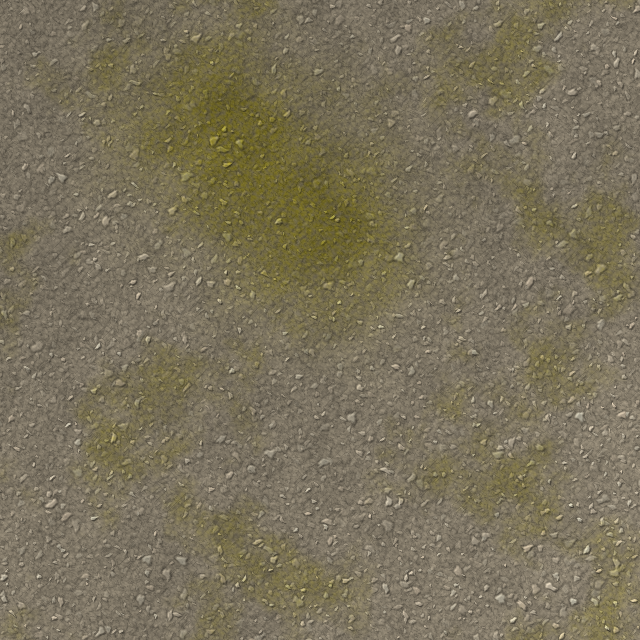
This texture is drawn by a Shadertoy shader. Its source:

```glsl
const vec3 GROUND = vec3(0.466, 0.434, 0.374);
const vec3 STONE_WARM = vec3(0.69, 0.63, 0.55);
const vec3 STONE_PALE = vec3(0.67, 0.66, 0.60);
const vec3 MOSS_TINT = vec3(0.87, 0.86, 0.34);
const vec2 MOSS_START = vec2(0.34, 0.80);
const vec2 MOSS_END = vec2(0.50, 0.64);
const float MOSS_WIDTH = 0.13;
const float STRAY_MOSS = 0.46;
const float LARGE_SCALE = 44.0;
const float SMALL_SCALE = 66.0;
const float LUMP_SCALE = 88.0;
const float LUMP_RELIEF = 0.22;
const float CREASE_SCALE = 190.0;
const float CREASE_DARKNESS = 0.15;
const float GRAIN_SCALE = 150.0;
const float GRAIN_CONTRAST = 0.17;
const float RELIEF = 0.36;
const float RIM_DARKNESS = 0.27;
const vec2 TO_LIGHT = vec2(-0.0019, 0.0024);

vec3 hash3(vec2 p) {
    vec3 q = fract(p.xyx * vec3(0.1031, 0.1030, 0.0973));
    q += dot(q, q.yxz + 33.33);
    return fract((q.xxy + q.yzz) * q.zyx);
}

mat2 rotation(float a) {
    float c = cos(a), s = sin(a);
    return mat2(c, s, -s, c);
}

// Layered sines for broad, soft variation
float swell(vec2 p) {
    float sum = 0.0, amplitude = 0.5;
    for (int i = 0; i < 5; i++) {
        sum += amplitude * sin(p.x + 1.4 * sin(p.y + float(i)));
        p = rotation(1.1) * p * 1.75 + 2.3;
        amplitude *= 0.62;
    }
    return sum;
}

// Distance to the nearest cell point
float cellular(vec2 p) {
    vec2 cell = floor(p), f = p - cell;
    float nearest = 2.0;
    for (int y = -1; y <= 1; y++)
    for (int x = -1; x <= 1; x++) {
        vec2 g = vec2(x, y);
        nearest = min(nearest, length(g + hash3(cell + g).xy - f));
    }
    return nearest;
}

// Worn pebbles with flat tops: x = height, y = dark rim, z = tint
vec3 pebbles(vec2 p, float density) {
    vec2 cell = floor(p), f = p - cell;
    vec3 result = vec3(0.0);
    for (int y = -1; y <= 1; y++)
    for (int x = -1; x <= 1; x++) {
        vec2 g = vec2(x, y);
        vec3 place = hash3(cell + g + 7.0);
        vec3 form = hash3(cell + g + 61.0);
        if (place.z > density) continue;
        vec2 q = rotation(6.283 * form.x) * (f - g - 0.1 - 0.8 * place.xy);
        q.y *= mix(1.15, 2.1, form.y);
        float angle = atan(q.y, q.x);
        float radius = mix(0.19, 0.43, form.z * form.z);
        radius *= 1.0 + 0.13 * sin(3.0 * angle + 9.0 * place.x)
                      + 0.08 * sin(5.0 * angle + 9.0 * place.y);
        float d = length(q) / radius;
        float strength = fract(form.x * 7.0 + place.y);
        strength = mix(0.2, 0.95, strength * strength);
        float height = strength * (1.0 - smoothstep(0.5, 1.1, d));
        float rim = sqrt(strength) * exp(-pow((d - 1.18) / 0.24, 2.0));
        // Rims break up around each stone
        rim *= 0.65 + 0.35 * sin(2.0 * angle + 9.0 * place.z);
        if (height > result.x) result.xz = vec2(height, fract(place.x * 13.0));
        result.y = max(result.y, rim);
    }
    return result;
}

vec3 stoneField(vec2 uv) {
    uv += 0.0015 * vec2(sin(uv.y * 310.0), sin(uv.x * 270.0));
    vec3 large = pebbles(uv * LARGE_SCALE, 0.66);
    vec3 small = pebbles(rotation(0.6) * uv * SMALL_SCALE + 19.0, 0.85);
    small.xy *= 0.7;
    return vec3(max(large.x, small.x), max(large.y, small.y),
                large.x > small.x ? large.z : small.z);
}

float mossCover(vec2 uv, float mottle) {
    vec2 along = MOSS_END - MOSS_START, p = uv - MOSS_START;
    float t = clamp(dot(p, along) / dot(along, along), 0.0, 1.0);
    float d = length(p - along * t) + 0.03 * swell(uv * 30.0);
    float patchCover = 0.9 * exp(-pow(d / MOSS_WIDTH, 2.0));
    float stray = swell(uv * 12.0 + 4.0) + 0.35 * swell(uv * 55.0);
    stray = STRAY_MOSS * smoothstep(-0.1, 1.15, stray);
    return clamp(max(patchCover, stray) * (0.85 + 0.7 * mottle), 0.0, 1.0);
}

void mainImage(out vec4 fragColor, in vec2 fragCoord) {
    vec2 uv = fragCoord / iResolution.y;

    // Ground with broad light, blotches and fine grit
    float tone = 0.05 * swell(uv * 6.0 + 1.0) + 0.075 * (uv.x - uv.y);
    float blotch = 0.055 * swell(uv * 47.0 + 2.0 * swell(uv * 9.0));
    vec2 gritUv = rotation(0.7) * uv;
    float coarse = 0.45 - cellular(gritUv * GRAIN_SCALE * vec2(0.6, 1.1));
    float fine = 0.45 - cellular(gritUv * GRAIN_SCALE * vec2(1.4, 2.0));
    vec3 color = GROUND * (1.0 + tone + blotch + GRAIN_CONTRAST * (coarse + fine));

    // Lumpy ground lit from the side, with thin broken creases
    float lump = cellular((uv + TO_LIGHT) * LUMP_SCALE) - cellular(uv * LUMP_SCALE);
    float crease = swell(uv * CREASE_SCALE + 3.0 * swell(uv * 31.0));
    crease = exp(-pow(crease / 0.17, 2.0)) - 0.27;
    color *= 1.0 + LUMP_RELIEF * lump - CREASE_DARKNESS * crease;

    // Pale stones, stronger where the ground is lighter
    vec3 stone = stoneField(uv);
    float exposure = clamp(0.66 + 3.6 * tone, 0.35, 1.0);
    vec3 stoneColor = mix(STONE_WARM, STONE_PALE, stone.z) * (1.0 + 0.5 * tone);
    color = mix(color, stoneColor, stone.x * exposure);

    // Side light and contact shadow
    float slope = stone.x - stoneField(uv + TO_LIGHT).x;
    color *= 1.0 + RELIEF * slope * (0.6 + 0.5 * exposure);
    color *= 1.0 - RIM_DARKNESS * stone.y * (1.0 - stone.x) * (0.4 + 0.6 * exposure);

    // Moss stains both ground and stones
    float moss = mossCover(uv, coarse + lump);
    color *= mix(vec3(1.03), MOSS_TINT, moss);

    fragColor = vec4(clamp(color, 0.0, 1.0), 1.0);
}
```
